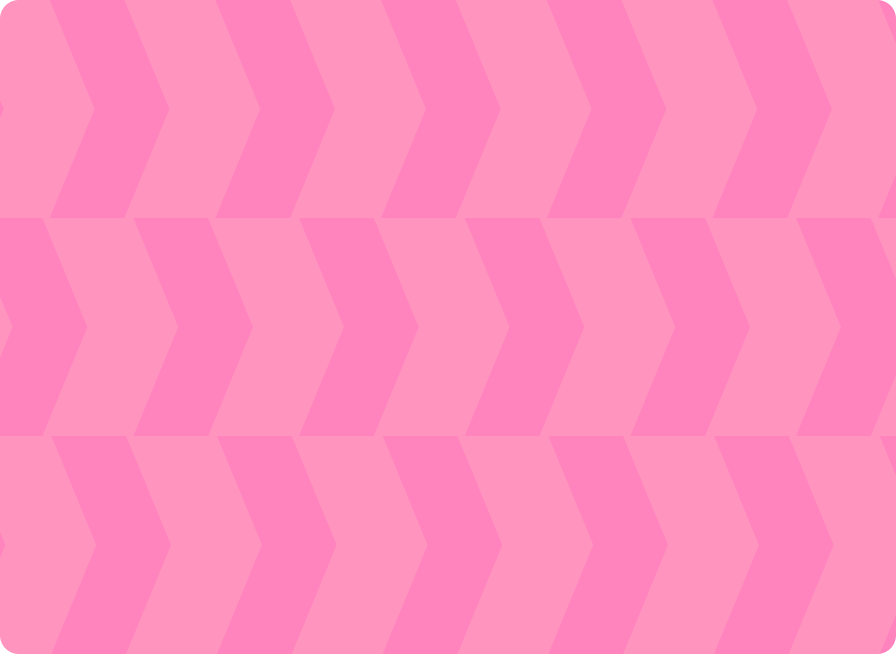
Reproduce this pattern procedurally as a WebGL 1 fragment shader.

```glsl
precision highp float;
// Three rows of broad pink chevrons pointing right, on a rounded card.
// Each row bends a repeating stripe into a point at mid-height and slides
// it about half a repeat from the row above; edges use pixel coverage.

uniform vec2 u_resolution;

const int ROW_COUNT = 3;
const float PERIOD = 0.1849;       // repeat length, in canvas widths
const float BAND_WIDTH = 0.451;    // the rest are in repeats
const float TIP_DEPTH = 0.271;
const float FIRST_START = 0.300;
const float ROW_SHIFT = 0.505;
const float CORNER_RADIUS = 0.021; // in canvas widths

const vec3 LIGHT_PINK = vec3(1.0, 0.58, 0.745);
const vec3 DEEP_PINK = vec3(1.0, 0.518, 0.745);
const vec3 PAPER = vec3(1.0);

// Share of a pixel lying inside an edge; positive distances are inside.
float coverage(float inside, float pixel) {
    return clamp(inside / pixel + 0.5, 0.0, 1.0);
}

// Repeating band, starting at each whole number and bent by the row height.
float chevron(float x, float rowY, float pixel) {
    float bent = x - TIP_DEPTH * (1.0 - abs(2.0 * rowY - 1.0));
    float fromCentre = abs(fract(bent - 0.5 * BAND_WIDTH + 0.5) - 0.5);
    return coverage(0.5 * BAND_WIDTH - fromCentre, pixel);
}

float roundedBox(vec2 p, vec2 halfSize, float radius) {
    vec2 q = abs(p) - halfSize + radius;
    return length(max(q, 0.0)) + min(max(q.x, q.y), 0.0) - radius;
}

void main() {
    vec2 uv = gl_FragCoord.xy / u_resolution;
    float rows = float(ROW_COUNT);
    float rowPos = (1.0 - uv.y) * rows;
    float rowPixel = rows / u_resolution.y;
    float repeatPixel = 1.0 / (u_resolution.x * PERIOD);

    // Stacked rows, counted from the top, with softened seams
    float band = 0.0;
    for (int i = 0; i < ROW_COUNT; i++) {
        float row = float(i);
        float rowY = rowPos - row;
        float inRow = coverage(0.5 - abs(rowY - 0.5), rowPixel);
        float x = uv.x / PERIOD - FIRST_START - ROW_SHIFT * row;
        band += inRow * chevron(x, rowY, repeatPixel);
    }
    vec3 colour = mix(LIGHT_PINK, DEEP_PINK, band);

    // Rounded card corners
    vec2 size = vec2(1.0, u_resolution.y / u_resolution.x);
    vec2 p = (uv - 0.5) * size;
    float card = coverage(-roundedBox(p, 0.5 * size, CORNER_RADIUS),
                          1.0 / u_resolution.x);
    gl_FragColor = vec4(mix(PAPER, colour, card), 1.0);
}
```
